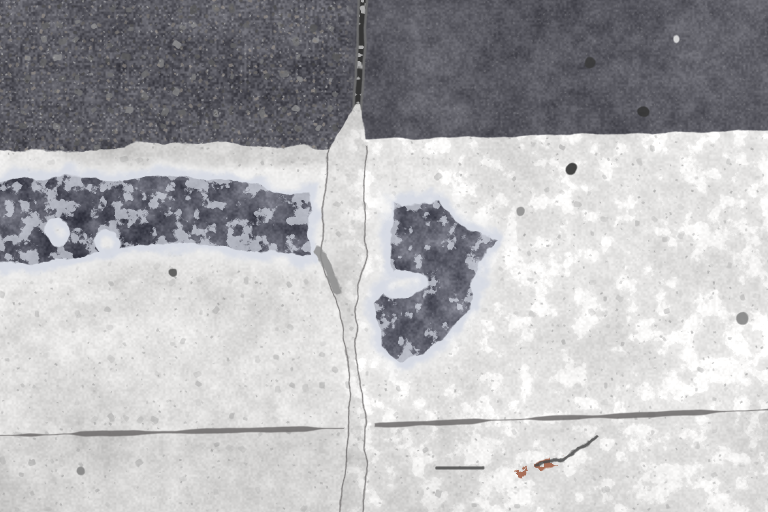
This texture is drawn by a Shadertoy shader. Its source:

```glsl
// Weathered kerb: dark asphalt above pale concrete with worn paint, a mortar joint and cracks.
#define ASPHALT vec3(.355, .355, .385)
#define CONCRETE vec3(.905, .902, .898)
#define WORN vec3(.36, .365, .41)
#define RIM vec3(.82, .84, .89)
#define CRACK vec3(.42, .41, .41)
#define RUST vec3(.62, .36, .26)
#define GRAIN .09
#define ROUGHNESS .03

// Joint sides: x at every tenth of the height
const float LEFT[9] = float[9](.666, .676, .682, .68, .66, .627, .633, .639, .695);
const float RIGHT[9] = float[9](.709, .716, .713, .697, .692, .715, .711, .717, .703);
// Outline of the worn area right of the joint
const vec2 OUTLINE[12] = vec2[12](
  vec2(.752, .615), vec2(.859, .609), vec2(.902, .566), vec2(.977, .535),
  vec2(.938, .482), vec2(.922, .395), vec2(.869, .326), vec2(.781, .281),
  vec2(.734, .316), vec2(.723, .414), vec2(.758, .453), vec2(.748, .531));
// Single marks: position, radius, brightness
const vec4 MARKS[8] = vec4[8](
  vec4(1.113, .67, .011, .16), vec4(.336, .467, .008, .3), vec4(1.016, .586, .009, .55),
  vec4(.16, .08, .008, .5), vec4(1.45, .378, .012, .5), vec4(1.322, .923, .006, .92),
  vec4(1.152, .878, .01, .22), vec4(1.256, .782, .011, .2));

float hash(vec2 p) {
  vec3 q = fract(p.xyx * .1031);
  q += dot(q, q.yzx + 33.33);
  return fract((q.x + q.y) * q.z);
}
float noise(vec2 p) {
  vec2 i = floor(p), f = fract(p);
  f *= f * (3. - 2. * f);
  return mix(mix(hash(i), hash(i + vec2(1, 0)), f.x),
             mix(hash(i + vec2(0, 1)), hash(i + 1.), f.x), f.y);
}
float fbm(vec2 p) {
  float sum = 0., amp = .5;
  for (int i = 0; i < 5; i++, amp *= .5) {
    sum += amp * noise(p);
    p = mat2(1.6, 1.2, -1.2, 1.6) * p + 17.;
  }
  return sum;
}
float fill(float d) {
  float px = 1. / iResolution.y;
  return 1. - smoothstep(-px, px, d);
}
void ink(inout vec3 col, vec3 tone, float d) { col = mix(col, tone, .85 * fill(d)); }
float line(vec2 p, vec2 a, vec2 b) {
  p -= a;
  b -= a;
  return length(p - b * clamp(dot(p, b) / dot(b, b), 0., 1.));
}
float side(float y, float xs[9]) {
  float t = clamp(y * 10., 0., 7.999);
  int i = int(t);
  return mix(xs[i], xs[i + 1], fract(t));
}
float outline(vec2 p) {
  float d = 9., s = 1.;
  for (int i = 0; i < 12; i++) {
    vec2 a = OUTLINE[i], b = OUTLINE[(i + 11) % 12];
    d = min(d, line(p, a, b));
    if ((a.y > p.y) != (b.y > p.y) && p.x < a.x + (p.y - a.y) * (b.x - a.x) / (b.y - a.y)) s = -s;
  }
  return s * d;
}
// Scattered angular grains: coverage and random shade
vec2 grains(vec2 p, float cells, float density) {
  vec2 g = p * cells, id = floor(g);
  vec2 d = fract(g) - .3 - .4 * vec2(hash(id + 3.), hash(id + 59.));
  float a = 6.28 * hash(id + 11.), size = mix(.09, .27, hash(id + 23.));
  d *= mat2(cos(a), sin(a), -sin(a), cos(a));
  float r = max(length(d), abs(d.x + d.y)) + .12 * noise(g * 5.) - .06;
  return vec2(fill((r - size) / cells) * step(hash(id + 41.), density), hash(id + 71.));
}
void mainImage(out vec4 fragColor, in vec2 fragCoord) {
  vec2 p = fragCoord / iResolution.y;
  vec2 wobble = vec2(fbm(p * 22.), fbm(p * 22. + 40.)) - .5, q = p + ROUGHNESS * wobble;
  float broad = fbm(p * 6.) - .5, mottle = fbm(p * 38. + 9.) - .5;
  float flecks = fbm(p * 60. + 5.), fine = GRAIN * (noise(p * 240.) - .5);
  float west = 1. - smoothstep(.66, .7, p.x);

  // Concrete with mottling, pits and a grey skim
  float xl = side(p.y, LEFT) + .015 * wobble.x, xr = side(p.y, RIGHT) + .015 * wobble.y;
  float joint = fill(max(max(xl - p.x, p.x - xr), p.y - .797));
  float kerb = mix(.149 + .022 * p.x, .141 + .039 * p.x, step(.69, p.x)) + .003 * wobble.y;
  vec3 col = CONCRETE - .045 * west * (1. - smoothstep(.4, .5, p.y));
  col += .16 * broad + .13 * mottle + .7 * fine - .055 * joint - .035 * fill(p.y - kerb);
  col += .06 * smoothstep(.02, .12, mottle) * (1. - west);
  col -= .1 * west * smoothstep(.665, .69, q.y) * smoothstep(.08, .25, p.x) * (1. - joint);
  vec2 pit = grains(p + .3, 34., .3), dust = grains(p, 95., .16);
  col = mix(col, vec3(.55), max(pit.x * pit.y * .4, dust.x * dust.y * .55));

  // Worn paint on both sides of the joint
  float bend = smoothstep(.4, .6, p.x);
  float low = .48 + .035 * smoothstep(.05, .3, p.x) - .022 * bend;
  float d = max(max(low - q.y, q.y - .66 + .035 * bend), q.x - .612);
  d = max(d, .019 - min(length(q - vec2(.112, .547)), length(q - vec2(.212, .527))));
  d = min(d, max(outline(q), .02 - length((q - vec2(.785, .445)) * vec2(.55, 1.2))));
  float pale = smoothstep(0., .12, p.x - .71 - .35 * p.y) * (1. - west);
  col = mix(col, vec3(.925), .7 - .7 * smoothstep(0., .045, d));
  col = mix(col, RIM, .75 - .75 * smoothstep(-.002, .016, d + .03 * mottle));
  float bare = 1. - smoothstep(.56, .68, flecks + .1 * smoothstep(-.045, 0., d) + .05 * west);
  vec3 worn = WORN + .4 * mottle + .22 * broad + fine + .12 * pale;
  col = mix(col, worn, fill(d + .008) * mix(.3, 1., bare));

  // Asphalt: coarse stones on the left, smooth on the right
  float edge = mix(.71 + .024 * p.x, .703 + .02 * smoothstep(.1, .35, p.x) - .009 * bend, west);
  vec3 road = ASPHALT + .14 * broad + .16 * mottle + (1. + west) * fine;
  vec2 big = grains(p, 30., .55), small = grains(p + .7, 62., .75), grit = grains(p, 120., .35);
  road = mix(road, vec3(.32 + .28 * big.y), big.x * west * .75);
  road = mix(road, mix(vec3(.27), vec3(.62, .59, .56), small.y), small.x * west * .7);
  road = mix(road, vec3(.67), grit.x * grit.y * mix(.25, .8, west));
  float seam = abs(p.x - .659 - .05 * p.y + .006 * wobble.x);
  ink(road, vec3(.44), seam - .01);
  ink(road, vec3(.17 + .55 * smoothstep(.58, .75, noise(p * 130.))), seam - .005);
  col = mix(col, road, fill(edge - p.y + wobble.y * mix(.01, .026, west)) * (1. - joint));

  // Joint cracks, chipped wedge and long kerb crack
  float hair = min(abs(p.x - xl), abs(p.x - xr)) - .0012;
  ink(col, CRACK, max(hair, p.y - .715));
  ink(col, vec3(.55), line(q, vec2(.62, .505), vec2(.655, .435)) - .008);
  float slit = abs(p.y - kerb) - .0045 * smoothstep(.25, .75, noise(p.xx * 9.)) - .0008;
  ink(col, CRACK, max(slit, .03 - abs(p.x - .702)));

  // Rust stain, twig, scratch and single marks
  vec2 knee = vec2(1.1, .102);
  ink(col, RUST, max(line(q, vec2(1.01, .077), knee) - .009, .1 * (.5 - flecks)));
  float twig = min(line(q, vec2(1.045, .092), knee), line(q, knee, vec2(1.162, .148)));
  twig = min(twig, line(p, vec2(.853, .086), vec2(.943, .086)));
  ink(col, vec3(.29), twig - .003);
  for (int i = 0; i < 8; i++) {
    vec4 m = MARKS[i];
    ink(col, vec3(m.w), length(p + .012 * wobble - m.xy) - m.z);
  }
  fragColor = vec4(clamp(col, 0., 1.), 1);
}
```
